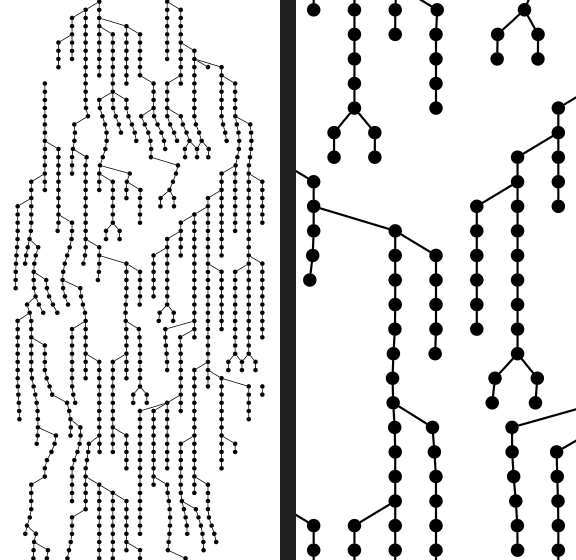
Left, the full canvas; right, a detail of the centre.
Reproduce this pattern procedurally as a Shadertoy shader.

```glsl
// Branching tree of black dots hanging in columns, joined by thin lines on white.

const float LAST_COLUMN = 20.0;
const float LAST_ROW = 68.0;

float hash(vec2 p) {
    return fract(sin(dot(p, vec2(127.1, 311.7))) * 43758.545);
}

float cornerSlope(vec2 cell, vec2 offset) {
    float angle = 6.2832 * hash(cell);
    return dot(vec2(cos(angle), sin(angle)), offset);
}

float gradientNoise(vec2 p) {
    vec2 i = floor(p), f = fract(p);
    vec2 u = f * f * f * (f * (f * 6.0 - 15.0) + 10.0);
    vec2 e = vec2(1, 0);
    return mix(mix(cornerSlope(i, f), cornerSlope(i + e.xy, f - e.xy), u.x),
               mix(cornerSlope(i + e.yx, f - e.yx), cornerSlope(i + e.xx, f - e.xx), u.x), u.y);
}

// Sideways drift of a column: straight plateaus joined by short bends.
float drift(vec2 node) {
    float n = 1.4 * gradientNoise(node * vec2(0.08, 0.05) + vec2(3.3, 8.6));
    float stepped = floor(n) + smoothstep(0.35, 0.65, fract(n));
    return stepped * smoothstep(0.0, 4.0, min(node.x, LAST_COLUMN - node.x));
}

// Node (column, row) to canvas position, width = 1, y pointing down.
vec2 place(vec2 node) {
    float height = iResolution.y / iResolution.x;
    return vec2((node.x + 0.3 + drift(node)) / 20.6, (node.y + 0.2) / 68.4 * height);
}

// Is there a dot here? Each column is cut into random chains inside a rounded outline.
bool alive(vec2 node) {
    if (node.x < 0.0 || node.x > LAST_COLUMN || node.y < 0.0 || node.y > LAST_ROW) return false;
    float x = node.x / LAST_COLUMN;
    float t = node.y / LAST_ROW + 0.1 * (hash(vec2(node.x, 7)) - 0.5);
    float left = 0.02 + 0.6 * (t - 0.58) * (t - 0.58);
    float right = 1.0 - 1.35 * (t - 0.5) * (t - 0.5);
    if (x < left || x > right) return false;

    float span = 9.0 + 14.0 * hash(vec2(node.x, 3));
    float y = node.y / span + hash(vec2(node.x, 5));
    vec2 block = vec2(node.x, floor(y));
    float start = 0.25 * hash(block + 20.0);
    float end = start + mix(0.25, 1.1, hash(block + 50.0));
    return fract(y) > start && fract(y) < end;
}

float segment(vec2 p, vec2 a, vec2 b) {
    vec2 ab = b - a;
    return length(p - a - ab * clamp(dot(p - a, ab) / dot(ab, ab), 0.0, 1.0));
}

// A chain may end in a fork when the space below it is empty.
bool hasFork(vec2 node) {
    if (node.y > LAST_ROW - 2.0 || hash(node + 70.0) > 0.7) return false;
    for (int i = 0; i < 6; i++) {
        if (alive(node + vec2(i % 3 - 1, 1 + i / 3))) return false;
    }
    return true;
}

void mainImage(out vec4 fragColor, in vec2 fragCoord) {
    float pixel = 1.0 / iResolution.x;
    vec2 p = vec2(fragCoord.x, iResolution.y - fragCoord.y) * pixel;
    vec2 base = floor(vec2(p.x * 20.6 + 0.2, p.y * pixel * iResolution.x * iResolution.x / iResolution.y * 68.4 - 0.2));
    float dots = 1.0, lines = 1.0;

    for (int row = -2; row <= 1; row++)
    for (int column = -4; column <= 4; column++) {
        vec2 node = base + vec2(column, row);
        if (!alive(node)) continue;
        vec2 here = place(node);
        dots = min(dots, length(p - here));

        // Link upwards, or sideways to the nearest parent at the head of a chain.
        vec2 parent = node - vec2(0, 1);
        bool found = alive(parent);
        float side = hash(node + 30.0) < 0.5 ? -1.0 : 1.0;
        for (int i = 0; i < 4 && !found; i++) {
            parent.x = node.x + side * float(1 + i / 2);
            found = alive(parent);
            side = -side;
        }
        if (found) lines = min(lines, segment(p, here, place(parent)));

        // Two short twigs below the end of a chain.
        if (row < 1 && hasFork(node)) {
            for (float s = -0.5; s < 1.0; s += 1.0) {
                vec2 upper = place(node + vec2(s, 1)), lower = place(node + vec2(s, 2));
                lines = min(lines, min(segment(p, here, upper), segment(p, upper, lower)));
                dots = min(dots, min(length(p - upper), length(p - lower)));
            }
        }
    }

    float dotInk = clamp(0.5 + (0.008 - dots) / pixel, 0.0, 1.0);
    float lineInk = clamp(0.5 + (0.0013 - lines) / pixel, 0.0, 1.0);
    fragColor = vec4(vec3(1.0 - max(dotInk, lineInk)), 1.0);
}
```
